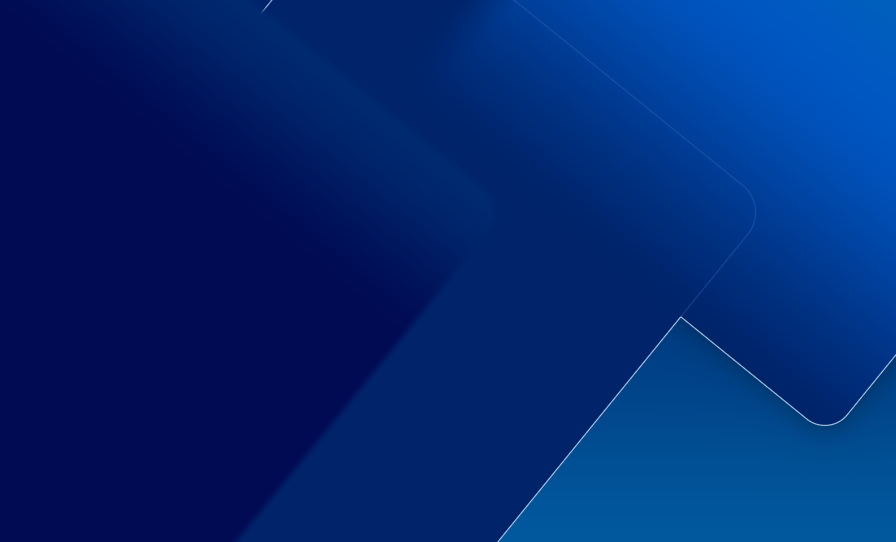
Write a WebGL 1 fragment shader that draws this background.

```glsl
precision highp float;
// Overlapping tilted panels with rounded corners, in shades of deep blue.
// Each panel is a rounded quadrant in a rotated frame, filled by a gradient;
// thin pale strokes follow some of the edges.
uniform vec2 u_resolution;

// Signed distance to a quadrant whose corner, at the origin, is rounded.
float roundedCorner(vec2 q, float radius) {
  q += radius;
  return length(max(q, 0.0)) + min(max(q.x, q.y), 0.0) - radius;
}

float fillMask(float dist, float blur) {
  return 1.0 - smoothstep(-blur, blur, dist);
}

float strokeMask(float dist, float pixel) {
  return clamp(0.5 + (0.0011 - abs(dist)) / pixel, 0.0, 1.0);
}

void main() {
  float pixel = 1.0 / u_resolution.y;
  vec2 p = gl_FragCoord.xy * pixel;
  p.x *= 1.6516 * u_resolution.y / u_resolution.x;

  // Tilted frame: x runs down to the right, y up to the right.
  vec2 tilted = vec2(dot(p, vec2(0.776, -0.630)), dot(p, vec2(0.630, 0.776)));
  float navyEdge = roundedCorner(tilted - vec2(0.337, 1.067), 0.059);
  float bandEdge = roundedCorner(tilted - vec2(0.712, 1.373), 0.064);
  float brightEdge = roundedCorner(vec2(tilted.x - 1.064, 1.113 - tilted.y), 0.053);

  vec3 bandBlue = vec3(0.0, 0.139, 0.415);
  vec3 paleLine = vec3(0.78, 0.88, 0.97);

  // Floor at the lower right, with a soft shadow under the bright panel.
  vec3 color = mix(vec3(0.005, 0.35, 0.62), vec3(0.0, 0.235, 0.51),
                   smoothstep(-0.05, 0.45, p.y));
  color *= 1.0 - 0.18 * exp(-max(brightEdge, 0.0) * 45.0);

  // Middle band.
  float inBand = fillMask(bandEdge, 0.7 * pixel);
  color = mix(color, bandBlue, inBand);
  color = mix(color, paleLine, 0.8 * strokeMask(bandEdge, pixel));

  // Bright panel, fading away at its upper left end.
  vec3 bright = mix(bandBlue, vec3(0.0, 0.34, 0.765),
                    smoothstep(1.06, 1.68, tilted.y) * smoothstep(1.09, 1.2, tilted.y));
  bright = mix(bright, vec3(0.0, 0.37, 0.735), smoothstep(1.62, 1.82, tilted.y));
  float inBright = fillMask(brightEdge, 0.7 * pixel);
  color = mix(color, bright, inBright * smoothstep(0.015, 0.12, tilted.x));
  color = mix(color, paleLine, 0.8 * strokeMask(brightEdge, pixel) * (1.0 - inBand));

  // The band's outline shows faintly through the bright panel.
  color = mix(color, vec3(0.25, 0.5, 0.85),
              0.28 * strokeMask(bandEdge, pixel) * inBright * step(0.1, tilted.x));

  // Short stroke of a hidden panel at the top.
  color = mix(color, paleLine, 0.75 * strokeMask(tilted.x + 0.241, pixel));

  // Navy panel, lighter toward its upper edge.
  vec3 navy = mix(vec3(0.0, 0.042, 0.325), vec3(0.0, 0.165, 0.44),
                  smoothstep(0.74, 1.08, tilted.y));
  color = mix(color, navy, fillMask(navyEdge, 0.009 + 0.7 * pixel));

  gl_FragColor = vec4(color, 1.0);
}
```
